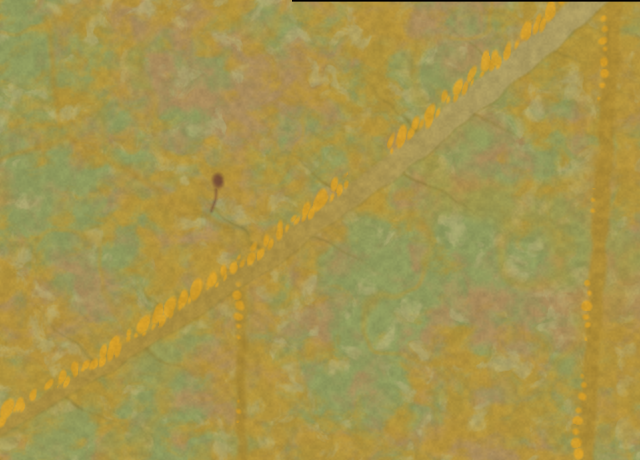
Write a Shadertoy shader that draws this texture.

```glsl
// Draws a mottled yellowing leaf with a diagonal midrib, side veins and orange beads.

const vec3 GREEN = vec3(0.56, 0.605, 0.36);
const vec3 TAN = vec3(0.665, 0.55, 0.355);
const vec3 OCHRE = vec3(0.71, 0.575, 0.21);
const vec3 PALE = vec3(0.70, 0.675, 0.46);
const vec3 RIB_LOW = vec3(0.665, 0.555, 0.25);
const vec3 RIB_HIGH = vec3(0.675, 0.615, 0.385);
const vec3 SIDE_VEIN = vec3(0.67, 0.54, 0.20);
const vec3 SHADOW = vec3(0.51, 0.46, 0.20);
const vec3 BEAD = vec3(0.86, 0.63, 0.14);
const vec3 MAROON = vec3(0.40, 0.23, 0.20);

float hash(vec2 p) {
    vec3 q = fract(p.xyx * 0.1031);
    q += dot(q, q.yzx + 33.33);
    return fract((q.x + q.y) * q.z);
}

float noise(vec2 p) {
    vec2 i = floor(p), f = fract(p);
    f = f * f * (3.0 - 2.0 * f);
    vec2 e = vec2(0.0, 1.0);
    return mix(mix(hash(i), hash(i + e.yx), f.x),
               mix(hash(i + e.xy), hash(i + e.yy), f.x), f.y);
}

float fbm(vec2 p) {
    float sum = 0.0, amp = 0.533;
    for (int i = 0; i < 4; i++) {
        sum += amp * noise(p);
        p = mat2(1.6, 1.2, -1.2, 1.6) * p + 17.3;
        amp *= 0.5;
    }
    return sum;
}

// x: distance to the segment, y: position along it from 0 to 1
vec2 segment(vec2 p, vec2 a, vec2 b) {
    vec2 d = b - a;
    float t = clamp(dot(p - a, d) / dot(d, d), 0.0, 1.0);
    return vec2(length(p - a - d * t), t);
}

float band(float d, float halfWidth, float blur) {
    return 1.0 - smoothstep(halfWidth - blur, halfWidth + blur, abs(d));
}

float ribHeight(float x) {
    return 0.068 + x * (0.565 + 0.125 * x);
}

// Beads in a row: s runs along the vein, d across it
float beads(float s, float d, float spacing, float seed) {
    float cell = floor(s / spacing);
    float size = hash(vec2(cell, seed));
    float shift = hash(vec2(cell, seed + 7.0)) - 0.5;
    float cluster = smoothstep(0.30, 0.58, noise(vec2(s * 9.0, seed)));
    vec2 q = vec2(s - (cell + 0.5 + 0.3 * shift) * spacing, d - 0.010 * shift);
    float radius = spacing * mix(0.18, 0.48, size) * cluster;
    return band(length(q), radius, 0.004) * step(0.002, radius);
}

// Mottled tissue between the veins
vec3 tissue(vec2 p) {
    float greenness = 0.4 * noise(p * 6.0 + 3.1) + 0.6 * fbm(p * 23.0);
    float yellowing = 0.4 * noise(p * 5.0 + 41.0) + 0.6 * fbm(p * vec2(22.0, 29.0) + 70.0);
    vec3 color = mix(TAN, GREEN, smoothstep(0.32, 0.66, greenness));
    color = mix(color, OCHRE, 0.85 * smoothstep(0.40, 0.70, yellowing));
    color = mix(color, PALE, 0.6 * smoothstep(0.58, 0.78, fbm(p * 25.0 + 130.0)));
    float ridge = abs(noise(p * 7.0 + 90.0) - 0.5);
    return mix(color, OCHRE, 0.4 * (1.0 - smoothstep(0.0, 0.07, ridge)));
}

// Thin dark veinlets leaving the midrib on alternating sides
float veinlets(vec2 p) {
    float shade = 0.0;
    for (int i = 0; i < 13; i++) {
        float k = float(i), h = hash(vec2(k, 5.0));
        float x = 0.12 + 0.088 * k + 0.03 * h;
        vec2 root = vec2(x, ribHeight(x));
        vec2 dir = i % 2 == 0 ? vec2(0.88, -0.46) : vec2(-0.72, 0.66);
        vec2 hit = segment(p, root, root + dir * mix(0.13, 0.29, h));
        shade = max(shade, band(hit.x, 0.003, 0.004) * (1.0 - hit.y));
    }
    return shade;
}

void mainImage(out vec4 fragColor, in vec2 fragCoord) {
    vec2 p = fragCoord / iResolution.y;
    vec2 wobble = vec2(noise(p * 28.0), noise(p * 28.0 + 50.0)) - 0.5;
    vec2 w = p + 0.009 * wobble;
    vec3 color = tissue(p + 0.02 * wobble);

    // Faint arching veins on the left
    vec2 fork = vec2(0.15, 0.70);
    float arch = min(segment(w, vec2(-0.02, 0.65), fork).x,
                     segment(w, fork, vec2(0.50, 0.50)).x);
    arch = min(arch, segment(w, vec2(0.10, 0.96), vec2(0.13, 0.72)).x);
    color = mix(color, SIDE_VEIN, 0.55 * band(arch, 0.006, 0.007));
    color = mix(color, SHADOW, 0.6 * veinlets(p + 0.016 * wobble));

    // Signed distances to the three strong veins
    float slope = 0.565 + 0.25 * w.x;
    float rib = (w.y - ribHeight(w.x)) / sqrt(1.0 + slope * slope);
    float ribWidth = mix(0.013, 0.028, smoothstep(0.0, 1.2, p.x));
    float right = w.x - 1.273 - 0.063 * w.y;
    float lower = w.x - 0.525;
    float lowerMask = 1.0 - smoothstep(0.36, 0.41, p.y);
    float halo = exp(-abs(rib) / 0.035) + exp(-abs(right) / 0.03)
               + lowerMask * exp(-abs(lower) / 0.02);
    color = mix(color, OCHRE, 0.6 * min(halo, 1.0));
    color = mix(color, SIDE_VEIN, 0.85 * band(right, 0.016, 0.006));
    color = mix(color, SIDE_VEIN * 0.96, 0.7 * lowerMask * band(lower, 0.010, 0.006));
    vec3 ribColor = mix(RIB_LOW, RIB_HIGH, smoothstep(0.45, 1.15, p.x));
    color = mix(color, SHADOW, 0.35 * band(rib + ribWidth, 0.003, 0.005));
    color = mix(color, ribColor, 0.92 * band(rib, ribWidth, 0.005));

    // Orange beads on the vein edges
    float along = w.x * 1.25;
    float dots = beads(along, rib - ribWidth - 0.004, 0.024, 1.0);
    dots = max(dots, beads(along, rib - ribWidth - 0.016, 0.037, 12.0));
    dots = max(dots, beads(w.y, right + 0.017, 0.025, 23.0));
    dots = max(dots, lowerMask * beads(w.y, lower + 0.009, 0.023, 34.0));
    color = mix(color, BEAD, 0.8 * dots);

    // Maroon blemish with a small tail
    float blemish = band(length((w - vec2(0.473, 0.608)) * vec2(1.0, 0.8)), 0.012, 0.007);
    float tail = band(segment(w, vec2(0.468, 0.59), vec2(0.463, 0.54)).x, 0.003, 0.005);
    color = mix(color, MAROON, max(0.75 * blemish, 0.5 * tail));

    // Fine relief and a thin dark strip along the top
    color *= 1.0 + 0.09 * (noise(p * 75.0) - 0.5) + 0.05 * (noise(p * 230.0) - 0.5);
    float strip = smoothstep(0.995, 0.998, p.y) * step(0.456, fragCoord.x / iResolution.x);
    fragColor = vec4(color * (1.0 - strip), 1.0);
}
```
